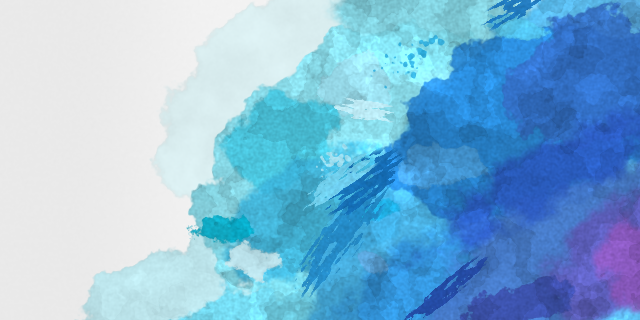
This background is drawn by a Shadertoy shader. Its source:

```glsl
// Watercolour on pale paper: translucent washes run from white through cyan
// to blue and violet. Each wash is a noisy-edged ellipse with a pigment rim;
// tide lines, dry brush streaks, droplets and paper grain lie on top.

vec2 p;    // canvas position: x 0..2, y 0..1
vec3 col;  // paint built up so far

vec2 hash2(vec2 v) {
    return fract(sin(vec2(dot(v, vec2(127.1, 311.7)), dot(v, vec2(269.5, 183.3)))) * 43758.5);
}

float corner(vec2 cell, vec2 f, vec2 o) {
    return dot(hash2(cell + o) * 2.0 - 1.0, f - o);
}

float gradientNoise(vec2 v) {
    vec2 i = floor(v), f = fract(v), u = f * f * (3.0 - 2.0 * f);
    return mix(mix(corner(i, f, vec2(0)), corner(i, f, vec2(1, 0)), u.x),
               mix(corner(i, f, vec2(0, 1)), corner(i, f, vec2(1)), u.x), u.y);
}

float fbm(vec2 v) {
    float sum = 0.0, amp = 0.6;
    for (int i = 0; i < 5; i++) {
        sum += amp * gradientNoise(v);
        v = mat2(1.6, 1.2, -1.2, 1.6) * v + 3.7;
        amp *= 0.55;
    }
    return sum;
}

vec2 turn(vec2 v, float angle) {
    float c = cos(angle), s = sin(angle);
    return vec2(c * v.x + s * v.y, c * v.y - s * v.x);
}

// Noisy ellipse (centre, radii) of pigment, a little darker along its dried rim
void wash(vec4 place, float angle, float soft, vec3 tint) {
    float size = min(place.z, place.w);
    float d = (length(turn(p - place.xy, angle) / place.zw) - 1.0) * size;
    float n = fbm(p * (5.0 + 0.4 / size) + place.xy * 17.0);
    d += n * min(0.13, size * 1.5);
    float edge = soft + 0.7 / iResolution.y;
    float rim = exp(-abs(d) / 0.005) * 0.08 * (1.0 - smoothstep(0.0, 0.03, soft));
    col = mix(col, tint * (1.0 - rim - 0.1 * n), 0.87 - 0.87 * smoothstep(-edge, edge, d));
}

// Dry brush mark (centre, half size) broken into streaks along its direction
void streaks(vec4 place, float angle, vec3 tint) {
    vec2 q = turn(p - place.xy, angle);
    float body = 1.0 - length(q / place.zw);
    float bristles = gradientNoise(q * vec2(10, 85) + place.xy * 31.0) + 0.7 * fbm(q * vec2(30, 60));
    float ink = min(body, 0.45) + bristles * 1.2 - 0.15;
    col = mix(col, tint, smoothstep(-0.05, 0.05, ink) * smoothstep(-0.3, 0.0, body) * 0.9);
}

void droplets(vec4 place, vec3 tint) {
    float px = 0.8 / iResolution.y;
    for (int i = 0; i < 36; i++) {
        vec2 h = hash2(vec2(i, 7) + place.xy), g = hash2(h * 91.0);
        vec2 at = place.xy + turn((h + g - 1.0) * place.zw, -0.5);
        float d = length(p - at) - mix(0.002, 0.011, g.x * g.x) + 0.01 * gradientNoise(p * 70.0);
        col = mix(col, tint, 0.85 - 0.85 * smoothstep(-px, px, d));
    }
}

void mainImage(out vec4 fragColor, in vec2 fragCoord) {
    p = fragCoord / iResolution.xy * vec2(2, 1);
    col = vec3(mix(0.915, 0.95, smoothstep(0.2, 0.75, p.x)));

    // Pale outer washes
    wash(vec4(1.0, 0.75, 0.56, 0.3), 0.5, 0.006, vec3(0.84, 0.93, 0.94));
    wash(vec4(0.7, -0.02, 0.52, 0.29), 0.3, 0.004, vec3(0.7, 0.88, 0.91));
    wash(vec4(0.87, -0.05, 0.42, 0.18), 0.2, 0.006, vec3(0.38, 0.78, 0.87));
    wash(vec4(1.36, 0.95, 0.3, 0.17), 0.1, 0.03, vec3(0.47, 0.82, 0.88));

    // Cyan body
    wash(vec4(1.12, 0.5, 0.55, 0.36), 0.6, 0.004, vec3(0.48, 0.83, 0.89));
    wash(vec4(0.88, 0.56, 0.17, 0.14), 0.5, 0.01, vec3(0.26, 0.76, 0.86));
    wash(vec4(0.98, 0.32, 0.3, 0.17), 0.5, 0.015, vec3(0.23, 0.69, 0.84));
    wash(vec4(0.7, 0.285, 0.09, 0.04), 0.1, 0.001, vec3(0.0, 0.71, 0.83));
    wash(vec4(0.79, 0.19, 0.08, 0.045), -0.5, 0.003, vec3(0.8, 0.91, 0.93));
    wash(vec4(1.12, 0.74, 0.13, 0.08), 0.3, 0.003, vec3(0.59, 0.84, 0.9));

    // Blue flood
    wash(vec4(1.75, 0.3, 1.1, 0.57), 0.85, 0.015, vec3(0.25, 0.66, 0.87));
    wash(vec4(1.3, 0.11, 0.28, 0.12), 0.6, 0.03, vec3(0.18, 0.55, 0.83));
    wash(vec4(1.66, 0.62, 0.46, 0.29), 0.4, 0.004, vec3(0.14, 0.5, 0.81));
    wash(vec4(1.86, 0.77, 0.3, 0.2), 0.7, 0.004, vec3(0.2, 0.42, 0.76));
    wash(vec4(1.38, 0.47, 0.14, 0.07), 0.1, 0.003, vec3(0.29, 0.62, 0.86));
    wash(vec4(1.77, 0.2, 0.47, 0.21), 0.55, 0.025, vec3(0.27, 0.45, 0.77));
    wash(vec4(1.74, 0.46, 0.38, 0.09), 0.5, 0.035, vec3(0.16, 0.33, 0.72));

    // Violet corner
    wash(vec4(1.96, 0.2, 0.26, 0.16), 0.5, 0.03, vec3(0.35, 0.33, 0.68));
    wash(vec4(2.0, 0.18, 0.11, 0.14), 0.5, 0.025, vec3(0.49, 0.3, 0.65))
    ;
    wash(vec4(1.6, 0.03, 0.2, 0.07), 0.3, 0.003, vec3(0.23, 0.3, 0.66));

    // Lighter patches
    wash(vec4(1.17, 0.18, 0.05, 0.03), -0.4, 0.002, vec3(0.38, 0.67, 0.89));
    wash(vec4(1.18, 0.34, 0.07, 0.03), 0.3, 0.003, vec3(0.1, 0.66, 0.86));
    wash(vec4(1.61, 0.91, 0.09, 0.035), -0.2, 0.002, vec3(0.32, 0.74, 0.88));
    wash(vec4(1.98, 0.98, 0.08, 0.07), -0.6, 0.003, vec3(0.36, 0.69, 0.88));

    // Overlapping dried layers with crisp tide lines
    float paint = 1.0 - smoothstep(0.45, 0.88, col.r);
    for (int i = 1; i < 5; i++) {
        float n = fbm(p * (1.5 + float(i)) + float(i) * 7.3) - 0.1;
        float layer = smoothstep(-0.01, 0.01, n) + 0.5 * exp(-abs(n) / 0.012);
        col *= 1.0 + paint * (layer - 0.4) * (i % 2 == 0 ? -0.09 : 0.08);
    }

    // Dry brush marks and droplets
    streaks(vec4(1.07, 0.27, 0.21, 0.06), 0.95, vec3(0.13, 0.53, 0.77));
    streaks(vec4(1.14, 0.43, 0.13, 0.065), 0.6, vec3(0.07, 0.41, 0.69));
    streaks(vec4(1.06, 0.435, 0.13, 0.035), 0.6, vec3(0.45, 0.81, 0.92));
    streaks(vec4(1.14, 0.655, 0.09, 0.035), -0.15, vec3(0.76, 0.93, 0.97));
    streaks(vec4(1.39, 0.09, 0.15, 0.03), 0.68, vec3(0.13, 0.27, 0.63));
    streaks(vec4(1.61, 0.98, 0.1, 0.04), 0.55, vec3(0.09, 0.45, 0.74));
    droplets(vec4(1.28, 0.82, 0.15, 0.06), vec3(0.17, 0.67, 0.86));
    droplets(vec4(1.04, 0.5, 0.07, 0.04), vec3(0.66, 0.89, 0.95));

    // Pigment drift and paper grain
    float drift = fbm(p * 8.0) + fbm(turn(p, 0.55) * vec2(4, 18));
    float grain = gradientNoise(p * 120.0) + gradientNoise(p * 67.0);
    col *= 1.0 + paint * (0.08 * drift + 0.1 * grain);
    fragColor = vec4(clamp(col + 0.006 * grain, 0.0, 1.0), 1);
}
```
